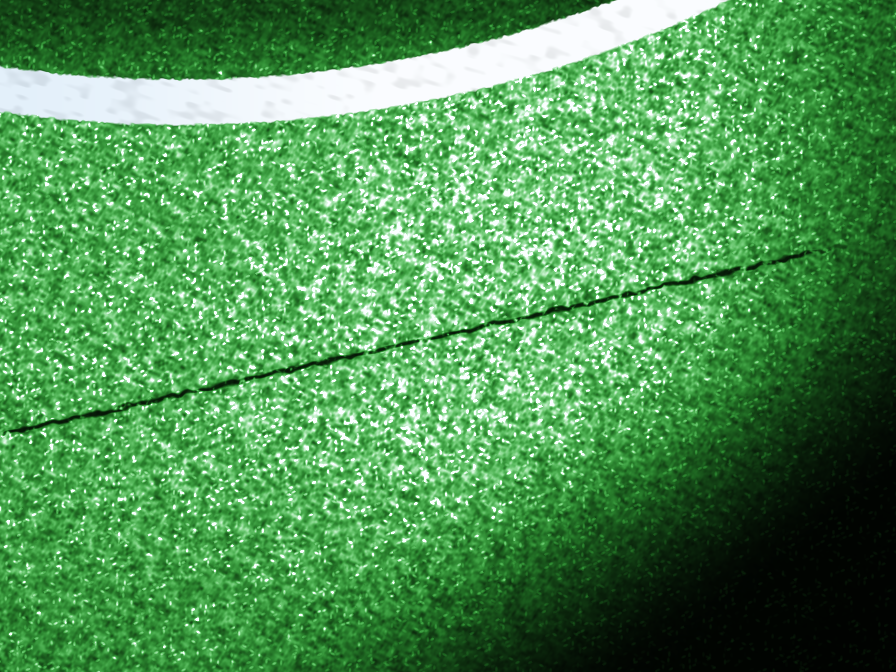
A Shadertoy shader for this texture:

```glsl
float hash(vec2 p) {
    return fract(sin(dot(p, vec2(127.1, 311.7))) * 43758.5453);
}

float noise(vec2 p) {
    vec2 i = floor(p), f = fract(p);
    f = f * f * (3.0 - 2.0 * f);
    return mix(mix(hash(i), hash(i + vec2(1, 0)), f.x),
               mix(hash(i + vec2(0, 1)), hash(i + vec2(1, 1)), f.x), f.y);
}

mat2 rotation(float a) {
    return mat2(cos(a), sin(a), -sin(a), cos(a));
}

// Short tufts: slanted noise at three scales, centred on zero
float turfGrain(vec2 p) {
    vec2 q = rotation(0.45) * p;
    float coarse = noise(q * vec2(70.0, 100.0)) - 0.5;
    float blades = noise(q * vec2(125.0, 190.0) + 31.0) - 0.5;
    float fine = noise(rotation(-1.0) * p * vec2(180.0, 280.0) + 77.0) - 0.5;
    return 0.4 * coarse + 0.75 * blades + 0.55 * fine;
}

// Scattered glossy flecks, one candidate per cell in each layer
float glints(vec2 p, float pixel) {
    float sum = 0.0;
    for (int k = 0; k < 3; k++) {
        float layer = float(k);
        float scale = 75.0 + 22.0 * layer;
        vec2 q = rotation(0.5 + 1.1 * layer) * p * scale + 19.0 * layer;
        vec2 cell = floor(q);
        vec2 center = 0.3 + 0.4 * vec2(hash(cell + 3.7), hash(cell + 8.3));
        float d = length((fract(q) - center) * vec2(0.75, 1.35)) / scale;
        float strength = smoothstep(0.7, 1.0, hash(cell + 14.1));
        sum += strength * (1.0 - smoothstep(0.0008, 0.0026 + pixel, d));
    }
    return sum;
}

// Pool of light with a diagonal shadow at the lower right
float lighting(vec2 p) {
    float fromShadow = dot(p - vec2(1.08, 0.22), vec2(-0.587, 0.809));
    float light = 0.64 * smoothstep(-0.1, 0.31, fromShadow);
    light *= 1.0 - 0.5 * smoothstep(1.0, 1.4, p.x);
    light *= mix(0.76, 1.0, smoothstep(-0.05, 0.4, p.y));
    vec2 offset = rotation(-0.9) * (p - vec2(0.74, 0.58));
    return light + 0.13 * exp(-dot(offset * offset, vec2(3.0, 9.0)));
}

vec3 turfColor(float g) {
    g = clamp(g, 0.0, 1.0);
    float red = 0.28 * g + 0.7 * pow(g, 5.0);
    return vec3(red, g, red + 0.03 * g);
}

void mainImage(out vec4 fragColor, in vec2 fragCoord) {
    vec2 p = fragCoord / iResolution.y;
    float pixel = 1.0 / iResolution.y;
    float grain = turfGrain(p);
    float light = lighting(p);

    // Painted arc, and the dimmer turf inside it
    float arc = length(p - vec2(0.27, 2.698)) - 1.85;
    float inside = 1.0 - smoothstep(-0.035, -0.02, arc);
    float topShade = smoothstep(0.88, 1.02, p.y + 0.03 * (1.0 - p.x));
    light *= mix(1.0, mix(0.72, 0.38, topShade), inside);

    // Seam between the two strips, ragged where tufts overlap it
    float seam = p.y - 0.353 - 0.224 * p.x + 0.006 * (noise(p * 90.0) - 0.5);
    float seamFade = 1.0 - smoothstep(1.18, 1.3, p.x);
    float gap = 1.0 - smoothstep(0.001, 0.0035 + pixel, abs(seam));
    gap *= seamFade * smoothstep(-0.3, 0.25, 0.25 - grain);
    light *= 1.0 - 0.13 * seamFade * exp(-abs(seam) * 90.0);

    float green = light * (1.0 + 0.75 * grain);
    green *= 1.0 - 0.82 * gap;
    green += glints(p, pixel) * (0.06 + 0.5 * light) * (1.0 - 0.7 * gap);
    vec3 color = turfColor(green + 0.012);

    // Chalky paint with faint wrinkles and a fibrous edge
    float wrinkles = noise(rotation(0.3) * p * vec2(45.0, 110.0));
    vec3 paint = mix(vec3(0.89, 0.94, 0.98), vec3(0.98, 0.99, 1.0),
                     smoothstep(0.0, 0.6, p.x));
    paint -= 0.07 * smoothstep(0.55, 0.95, wrinkles);
    float edge = abs(arc) - 0.033 + 0.004 * grain;
    color = mix(color, paint, 1.0 - smoothstep(-pixel, pixel + 0.0008, edge));

    fragColor = vec4(clamp(color, 0.0, 1.0), 1.0);
}
```
